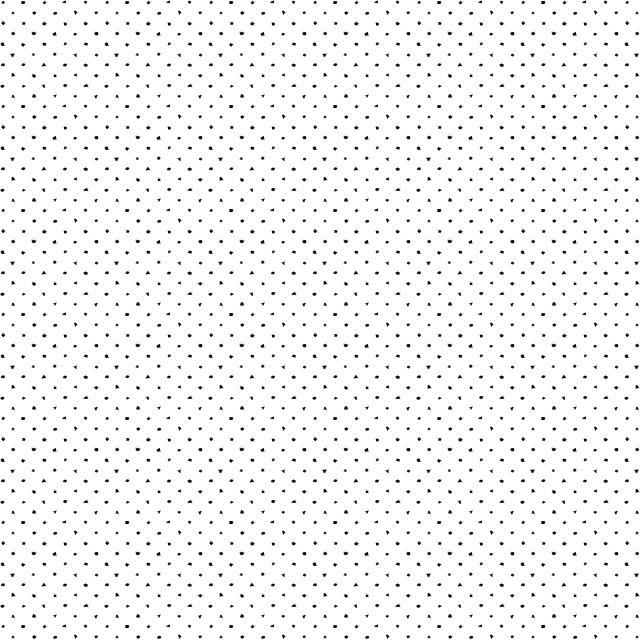
Write a WebGL 1 fragment shader that draws this pattern.

```glsl
precision highp float;
// Tiny irregular black chips scattered on a staggered grid over white.

#define STEP 0.01625          // half the spacing between neighbours in a row
#define MARGIN 0.0042         // first chip, measured from the top left corner
#define TILE 10.0             // half steps before the set of chips repeats
#define RADIUS 0.148          // mean chip radius, in half steps
#define SIZE_VARIATION 0.28
#define JITTER 0.05           // offset of a chip from its grid site
#define WEAR 0.06             // small size change between repeats
#define SOFTNESS 0.07         // half width of the ink edge, in half steps
#define INK vec3(0.03)
#define PAPER vec3(1.0)

const float PI = 3.14159265;
const int MAX_SIDES = 6;

uniform vec2 u_resolution;

float hash(vec2 p) {
  vec3 q = fract(vec3(p.xyx) * 0.1031);
  q += dot(q, q.yzx + 33.33);
  return fract((q.x + q.y) * q.z);
}

// Nearest point of the checkerboard lattice (x + y even).
vec2 nearestSite(vec2 p) {
  vec2 diagonal = floor(vec2(p.x + p.y, p.x - p.y) * 0.5 + 0.5);
  return vec2(diagonal.x + diagonal.y, diagonal.x - diagonal.y);
}

// Uneven convex polygon whose area stays close to that of a disc.
float chipDistance(vec2 p, float radius, vec2 seed) {
  float sides = 3.0 + floor(hash(seed + 11.3) * 4.0);
  float apothem = radius * sqrt(PI / (sides * tan(PI / sides)));
  float turn = hash(seed + 23.7) * 2.0 * PI;
  float d = -1.0;
  for (int i = 0; i < MAX_SIDES; i++) {
    float k = float(i);
    if (k >= sides) break;
    float wobble = hash(seed + 31.1 + k * 7.9) - 0.5;
    float angle = turn + 2.0 * PI * (k + 0.3 * wobble) / sides;
    d = max(d, dot(p, vec2(cos(angle), sin(angle))) - apothem * (1.0 + 0.3 * wobble));
  }
  // Round the sharp corners.
  return max(d, length(p) - radius * 1.4);
}

void main() {
  // Lattice coordinates, counted from the top left.
  vec2 fromTop = vec2(gl_FragCoord.x, u_resolution.y - gl_FragCoord.y) / u_resolution.y;
  vec2 p = (fromTop - MARGIN) / STEP;
  vec2 site = nearestSite(p);
  vec2 seed = floor(mod(site + 0.5, TILE)) + 1.0;

  // Place, size and flatten each chip.
  vec2 offset = vec2(hash(seed + 41.9), hash(seed + 53.3)) - 0.5;
  vec2 local = p - site - offset * 2.0 * JITTER;
  float size = 1.0 + SIZE_VARIATION * (hash(seed + 67.1) - 0.5);
  size *= 1.0 + WEAR * (hash(site + 131.7) - 0.5);
  float squash = mix(0.74, 1.0, hash(seed + 79.7));
  local *= vec2(sqrt(squash), inversesqrt(squash));

  // Smooth ink edge, never narrower than a pixel.
  float pixel = 1.0 / (STEP * u_resolution.y);
  float edge = max(SOFTNESS, 0.55 * pixel);
  float d = chipDistance(local, RADIUS * size, seed);
  float coverage = 1.0 - smoothstep(-edge, edge, d);
  gl_FragColor = vec4(mix(PAPER, INK, coverage), 1.0);
}
```
